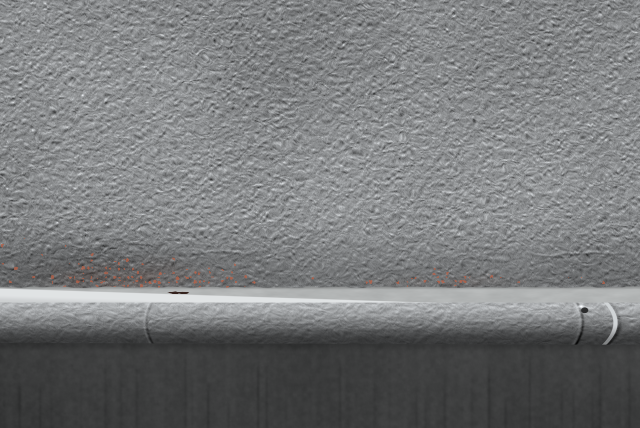
Give the GLSL for this texture, as a Shadertoy shader.

```glsl
// Rough painted stucco wall above a pale ledge, a horizontal pipe and a dark streaked base.

const float LEDGE_TOP = 0.329;
const float PIPE_TOP = 0.293;
const float PIPE_BOTTOM = 0.199;
const float GRAIN_SCALE = 122.0;
const float WALL_RELIEF = 0.43;
const float PIPE_RELIEF = 0.30;
const float DRIP_SPACING = 0.034;
const float SPECK_CELL = 0.0105;
const vec3 COOL_TINT = vec3(0.985, 1.0, 1.012);
const vec3 BASE_COLOR = vec3(0.240, 0.243, 0.244);
const vec3 LEDGE_COLOR = vec3(0.70, 0.71, 0.71);
const vec3 STRIP_COLOR = vec3(0.88, 0.89, 0.895);
const vec3 RUST_COLOR = vec3(0.72, 0.38, 0.28);

float hash(vec2 p) {
    return fract(sin(dot(p, vec2(127.1, 311.7))) * 43758.5453);
}

float noise(vec2 p) {
    vec2 i = floor(p), f = fract(p);
    f = f * f * (3.0 - 2.0 * f);
    return mix(mix(hash(i), hash(i + vec2(1, 0)), f.x),
               mix(hash(i + vec2(0, 1)), hash(i + vec2(1, 1)), f.x), f.y);
}

float fbm(vec2 p) {
    float sum = 0.0, amp = 0.5;
    for (int i = 0; i < 4; i++) {
        sum += amp * noise(p);
        p = mat2(0.8, 0.6, -0.6, 0.8) * p * 2.03 + 17.3;
        amp *= 0.5;
    }
    return sum;
}

float above(float edge, float v, float aa) { return smoothstep(edge - aa, edge + aa, v); }

float blob(vec2 p, vec2 center, vec2 size) {
    vec2 d = (p - center) / size;
    return exp(-dot(d, d));
}

// Height difference along the light direction, lit from above
float relief(vec2 p) {
    vec2 q = p * GRAIN_SCALE * vec2(0.85, 1.1);
    q += 1.2 * (vec2(noise(q * 0.4), noise(q * 0.4 + 31.0)) - 0.5);
    return fbm(q) - fbm(q + vec2(-0.12, 0.6));
}

// Raised paint seam: pale top edge over a thin shadow
float seam(vec2 p, float y, float x0, float x1) {
    float d = p.y - y - 0.014 * (noise(vec2(p.x * 28.0, 3.0)) - 0.5);
    float span = smoothstep(x0, x0 + 0.03, p.x) * (1.0 - smoothstep(x1 - 0.03, x1, p.x));
    return span * (exp(-pow(d / 0.0025, 2.0)) - exp(-pow((d + 0.005) / 0.003, 2.0)));
}

// Rust chips scattered along the foot of the wall
float rustSpecks(vec2 p) {
    vec2 cell = floor(p / SPECK_CELL);
    vec2 center = 0.3 + 0.4 * vec2(hash(cell + 3.1), hash(cell + 8.7));
    float cluster = blob(p, vec2(0.33, 0.350), vec2(0.18, 0.028))
                  + 0.7 * blob(p, vec2(1.06, 0.347), vec2(0.13, 0.018))
                  + 0.4 * blob(p, vec2(0.72, 0.343), vec2(0.30, 0.013))
                  + 0.25 * blob(p, vec2(1.40, 0.350), vec2(0.10, 0.020))
                  + 0.12 * blob(p, vec2(0.10, 0.380), vec2(0.25, 0.060));
    float radius = mix(0.12, 0.38, hash(cell + 5.5));
    float d = length(fract(p / SPECK_CELL) - center) + 0.35 * (noise(p * 350.0) - 0.5);
    return step(hash(cell) + 0.02, 0.55 * cluster) * (1.0 - smoothstep(radius - 0.1, radius + 0.1, d));
}

vec3 wall(vec2 p) {
    float shade = 0.525 + 0.055 * blob(p, vec2(0.95, 0.60), vec2(0.65, 0.22));
    shade += 0.03 * blob(p, vec2(0.15, 0.85), vec2(0.4, 0.25));
    shade -= 0.035 * blob(p, vec2(0.62, 0.83), vec2(0.14, 0.18));
    shade -= 0.10 * (1.0 - smoothstep(0.33, 0.50, p.y));
    shade -= 0.07 * blob(p, vec2(0.22, 0.39), vec2(0.28, 0.055));
    shade += 0.07 * (fbm(p * 5.0) - 0.47);
    float roughness = mix(0.65, 1.0, smoothstep(0.36, 0.48, p.y));
    float bump = relief(p);
    shade += WALL_RELIEF * roughness * (bump + 0.6 * bump * abs(bump));
    shade += 0.09 * (seam(p, 0.412, 0.44, 0.61) + seam(p, 0.406, 1.23, 1.47));
    vec3 col = shade * COOL_TINT;
    float stain = blob(p, vec2(0.30, 0.35), vec2(0.16, 0.035)) + 0.6 * blob(p, vec2(1.06, 0.342), vec2(0.12, 0.015));
    col -= vec3(0.01, 0.05, 0.065) * stain * noise(p * 45.0);
    return mix(col, RUST_COLOR, 0.75 * rustSpecks(p));
}

vec3 ledge(vec2 p, float aa) {
    vec3 col = LEDGE_COLOR + 0.08 * (fbm(p * vec2(25.0, 90.0)) - 0.47);
    col *= mix(0.82, 1.0, smoothstep(0.0, 0.007, LEDGE_TOP - p.y));
    float stripTop = 0.326 - 0.033 * p.x;
    vec3 strip = STRIP_COLOR - 0.08 * smoothstep(0.014, 0.030, stripTop - p.y);
    col = mix(strip, col, above(stripTop, p.y, aa));
    float chip = blob(p, vec2(0.418, 0.316), vec2(0.027, 0.003)) * (0.6 + 0.8 * noise(p * 110.0));
    return mix(col, vec3(0.20, 0.13, 0.11), smoothstep(0.3, 0.6, chip));
}

vec3 base(vec2 p) {
    float column = floor(p.x / DRIP_SPACING);
    float offset = (fract(p.x / DRIP_SPACING) - 0.2 - 0.6 * hash(vec2(column, 2.0))) * DRIP_SPACING;
    float start = 0.05 + 0.12 * hash(vec2(column, 7.0));
    float drip = exp(-pow(offset / 0.004, 2.0)) * (1.0 - smoothstep(start - 0.02, start + 0.03, p.y));
    float streak = noise(vec2(p.x * 75.0, p.y * 4.0)) - 0.5;
    float shade = 0.022 * streak - 0.035 * drip * hash(vec2(column, 4.0));
    shade += 0.05 * (fbm(p * 90.0) - 0.47) + 0.04 * (noise(p * vec2(4.0, 6.0)) - 0.5);
    shade -= 0.045 * smoothstep(0.175, 0.198, p.y);
    return BASE_COLOR + shade;
}

vec3 pipe(vec2 p, float aa) {
    float t = (p.y - PIPE_BOTTOM) / (PIPE_TOP - PIPE_BOTTOM);
    float shade = mix(0.23, 0.54, smoothstep(0.03, 0.68, t)) + 0.15 * smoothstep(0.5, 0.95, t);
    shade += PIPE_RELIEF * mix(0.35, 1.0, smoothstep(0.1, 0.5, t)) * relief(p * vec2(0.8, 1.0) + 4.0);
    // Joint and the two clamp rings curve around the pipe
    float bow = 4.0 * (t - 0.5) * (t - 0.5);
    float joint = p.x - 0.337 - 0.013 * bow;
    shade += 0.07 * exp(-pow(joint / 0.003, 2.0)) - 0.10 * exp(-pow((joint - 0.006) / 0.003, 2.0));
    float clamp1 = p.x - 1.362 + 0.014 * bow;
    shade += 0.07 * exp(-pow((clamp1 + 0.006) / 0.004, 2.0)) - 0.20 * exp(-pow(clamp1 / 0.0035, 2.0));
    float clamp2 = p.x - 1.438 + 0.022 * bow;
    shade -= 0.12 * exp(-pow((clamp2 - 0.009) / 0.005, 2.0));
    shade = mix(mix(0.52, 0.83, smoothstep(0.0, 0.5, t)), shade, above(0.005, abs(clamp2), aa));
    // Clamp screw
    shade = mix(shade, 0.17, smoothstep(0.35, 0.65, blob(p, vec2(1.366, 0.275), vec2(0.010, 0.008))));
    shade += 0.35 * blob(p, vec2(1.356, 0.284), vec2(0.007, 0.004));
    return shade * COOL_TINT;
}

void mainImage(out vec4 fragColor, in vec2 fragCoord) {
    vec2 p = fragCoord / iResolution.y;
    float aa = 0.8 / iResolution.y;
    vec3 col = mix(ledge(p, aa), wall(p), above(LEDGE_TOP + 0.004 * (noise(p * 40.0) - 0.5), p.y, aa));
    col = mix(pipe(p, aa), col, above(PIPE_TOP, p.y, aa));
    col = mix(base(p), col, above(PIPE_BOTTOM - 0.003 * p.x, p.y, aa));
    fragColor = vec4(clamp(col, 0.0, 1.0), 1.0);
}
```
